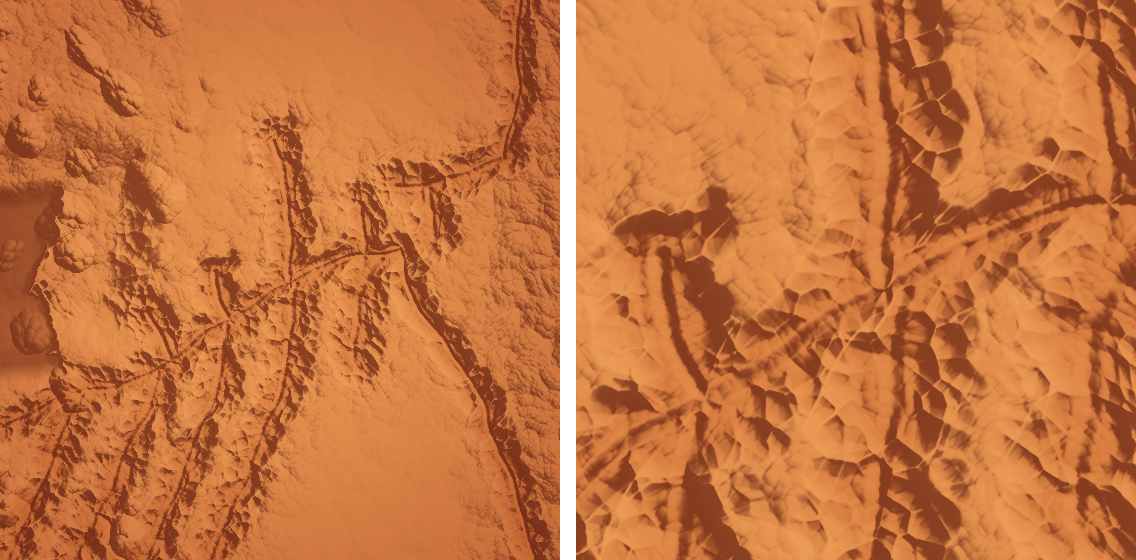
Left, the full canvas; right, a detail of the centre.
Give the GLSL for this texture, as a three.js fragment shader.

```glsl
varying vec2 vUv;

const vec3 SHADOW = vec3(0.55, 0.265, 0.14);
const vec3 SAND = vec3(0.885, 0.555, 0.295);
const vec3 SUNLIT = vec3(0.95, 0.65, 0.37);
const vec3 RUST = vec3(0.95, 0.88, 0.84);      // tint of the canyon floors
const vec3 EDGE_TINT = vec3(0.90, 0.80, 0.80);
const vec3 SUN = vec3(0.614, 0.495, 0.614);    // low light from the upper right
const vec2 BEND = vec2(0.72, 0.57);            // where the river turns south
const float CANYON_DEPTH = 0.024;
const float CANYON_WIDTH = 0.042;
const float CREEK_DEPTH = 0.005;
const float CREEK_WIDTH = 0.008;
const float SCARP_DEPTH = 0.04;
const float PIT_DEPTH = 0.03;
const float GULLY_HEIGHT = 0.012;
const float GULLY_SCALE = 17.0;
const float SHADOW_REACH = 0.07;
const float SLOPE_STEP = 0.0018;

vec2 hash2(vec2 p) {
  return fract(sin(vec2(dot(p, vec2(127.1, 311.7)), dot(p, vec2(269.5, 183.3)))) * 43758.55);
}

// Squared distance to the nearest cell point: round mounds, sharp creases
float cells(vec2 p) {
  vec2 cell = floor(p), f = fract(p);
  float nearest = 2.0;
  for (int y = -1; y <= 1; y++)
    for (int x = -1; x <= 1; x++) {
      vec2 o = vec2(float(x), float(y));
      vec2 r = o + hash2(cell + o) - f;
      nearest = min(nearest, dot(r, r));
    }
  return nearest;
}

float segment(vec2 p, vec2 a, vec2 b) {
  vec2 d = b - a;
  return length(p - a - d * clamp(dot(p - a, d) / dot(d, d), 0.0, 1.0));
}

// Layered sines bend straight lines into winding ones
vec2 meander(vec2 p) {
  float size = 0.014, freq = 13.0;
  for (int i = 0; i < 4; i++) {
    p += size * sin(p.yx * freq + vec2(1.3, 4.1) * float(i + 1));
    size *= 0.42;
    freq *= 1.9;
  }
  return p;
}

float canyonDistance(vec2 p) {
  float d = min(segment(p, vec2(0.0, 0.23), BEND), segment(p, BEND, vec2(0.97, 0.0))) * 1.3;
  d = min(d, segment(p, vec2(0.70, 0.68), vec2(0.89, 0.71)));
  d = min(d, segment(p, vec2(0.89, 0.71), vec2(0.96, 1.05)) * 1.3);
  for (int i = 0; i < 5; i++) {
    float k = float(i);
    // Long southern gorges
    vec2 head = vec2(0.13 + 0.14 * k, 0.29 + 0.064 * k);
    float reach = 0.5 - 0.3 * step(3.5, k);
    d = min(d, segment(p, head, head - vec2(0.34, 1.0) * reach));
    // Short northern gorges, one of them long
    vec2 mouth = vec2(0.30 + 0.12 * k, 0.37 + 0.055 * k);
    float climb = 0.09 + 0.17 * step(1.5, k) * step(k, 2.5);
    d = min(d, segment(p, mouth, mouth + vec2(-0.22, 1.0) * climb));
  }
  return d;
}

// Large forms: x = height, y = roughness, z = canyon depth, w = dimming
vec4 landform(vec2 uv) {
  vec2 p = meander(uv);
  float scallop = cells(p * 24.0) + 0.5 * cells(p * 57.0 + 5.0) - 0.48;
  float d = canyonDistance(p);
  float canyon = 1.0 - smoothstep(0.004, CANYON_WIDTH, d + 0.03 * scallop);
  float creek = 1.0 - smoothstep(0.0, CREEK_WIDTH, d);
  float west = 1.0 - smoothstep(0.2, 0.42, p.x);
  float east = smoothstep(0.78, 0.95, p.x);

  float basin = 1.0 - smoothstep(0.2, 0.29, p.x + 0.025 * scallop);
  basin *= smoothstep(0.36, 0.46, p.y) * (1.0 - smoothstep(0.66, 0.8, p.y));
  float pit = 1.0 - smoothstep(0.085, 0.1, p.x + 0.03 * scallop);
  pit *= smoothstep(0.29, 0.34, p.y) * (1.0 - smoothstep(0.62, 0.67, p.y));
  float butteSize = 0.07 + 0.06 * sin(p.x * 31.0 + p.y * 17.0);
  float butte = west * max(butteSize - cells(p * 9.0 + 3.0) - 0.1 * scallop, 0.0);

  float height = 0.17 * butte - CANYON_DEPTH * canyon - CREEK_DEPTH * creek;
  height -= SCARP_DEPTH * basin + PIT_DEPTH * pit;
  float rough = 0.16 + 0.9 * max(exp(-d * d * 170.0), max(0.6 * west, east));
  return vec4(height, rough * (1.0 - 0.75 * pit), canyon, max(0.6 * pit, 0.22 * east));
}

// Fine erosion in octaves of lightly warped cells
float gullies(vec2 uv) {
  vec2 p = uv * GULLY_SCALE;
  float sum = 0.0, size = GULLY_HEIGHT;
  for (int i = 0; i < 4; i++) {
    p += 0.09 * sin(p.yx * 2.3 + float(i));
    sum -= size * cells(p);
    p = mat2(1.6, 1.2, -1.2, 1.6) * p + 7.3;
    size *= 0.47;
  }
  return sum;
}

float terrain(vec2 p) {
  vec4 land = landform(p);
  return land.x + land.y * gullies(p);
}

// Soft shadow cast by the large forms
float castShadow(vec2 p, float base) {
  float over = 0.0;
  for (int i = 1; i <= 8; i++) {
    float t = SHADOW_REACH * float(i) / 8.0;
    float ray = base + t * SUN.z / length(SUN.xy);
    over = max(over, landform(p + normalize(SUN.xy) * t).x - ray);
  }
  return smoothstep(0.0, 0.01, over);
}

void main() {
  vec4 land = landform(vUv);
  float h = land.x + land.y * gullies(vUv);
  vec2 slope = vec2(terrain(vUv + vec2(SLOPE_STEP, 0.0)), terrain(vUv + vec2(0.0, SLOPE_STEP))) - h;
  float light = dot(normalize(vec3(-slope / SLOPE_STEP, 1.0)), SUN);
  light *= (1.0 - 0.4 * castShadow(vUv, land.x)) * (1.0 - land.w);

  vec3 color = mix(SHADOW, SAND, smoothstep(0.0, 0.66, light));
  color = mix(color, SUNLIT, 0.6 * smoothstep(0.64, 1.0, light));
  color *= mix(vec3(1.0), RUST, land.z);
  color *= mix(vec3(1.0), EDGE_TINT, smoothstep(0.2, 0.65, length(vUv - 0.5)));
  gl_FragColor = vec4(color, 1.0);
}
```
